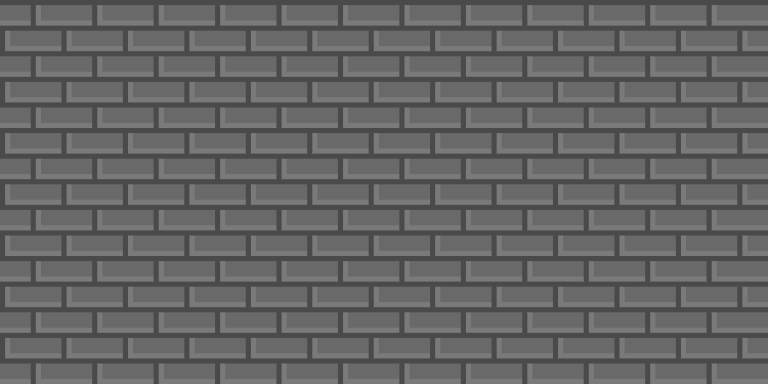
This pattern is drawn by a WebGL 2 fragment shader. Its source:

```glsl
#version 300 es
precision highp float;
// Grey running-bond brick wall with a lit bevel on the left and bottom of each brick.

uniform vec2 u_resolution;
out vec4 fragColor;

void main() {
    // The wall is 75 joint widths high; one brick cell is 12 by 5 joints.
    float joint = u_resolution.y / 75.0;
    vec2 p = gl_FragCoord.xy / joint;

    // Cell centred on a brick, every other course shifted by half a brick
    float course = floor((p.y + 0.5) / 5.0);
    float shift = 6.0 * (1.0 - mod(course, 2.0));
    vec2 q = mod(p - vec2(0.5 + shift, -0.5), vec2(12.0, 5.0)) - vec2(6.0, 2.5);

    // Edge distances, turned into pixel coverage
    vec2 inside = vec2(5.5, 2.0) - abs(q);
    vec2 pastBevel = q + vec2(4.5, 1.0);
    float brick = clamp(min(inside.x, inside.y) * joint + 0.5, 0.0, 1.0);
    float face = clamp(min(pastBevel.x, pastBevel.y) * joint + 0.5, 0.0, 1.0);

    // Flat greys: mortar, bevel and face
    float mortarGrey = 0.29;
    float bevelGrey = 0.48;
    float faceGrey = 0.41;
    float grey = mix(mortarGrey, mix(bevelGrey, faceGrey, face), brick);
    fragColor = vec4(vec3(grey), 1.0);
}
```
